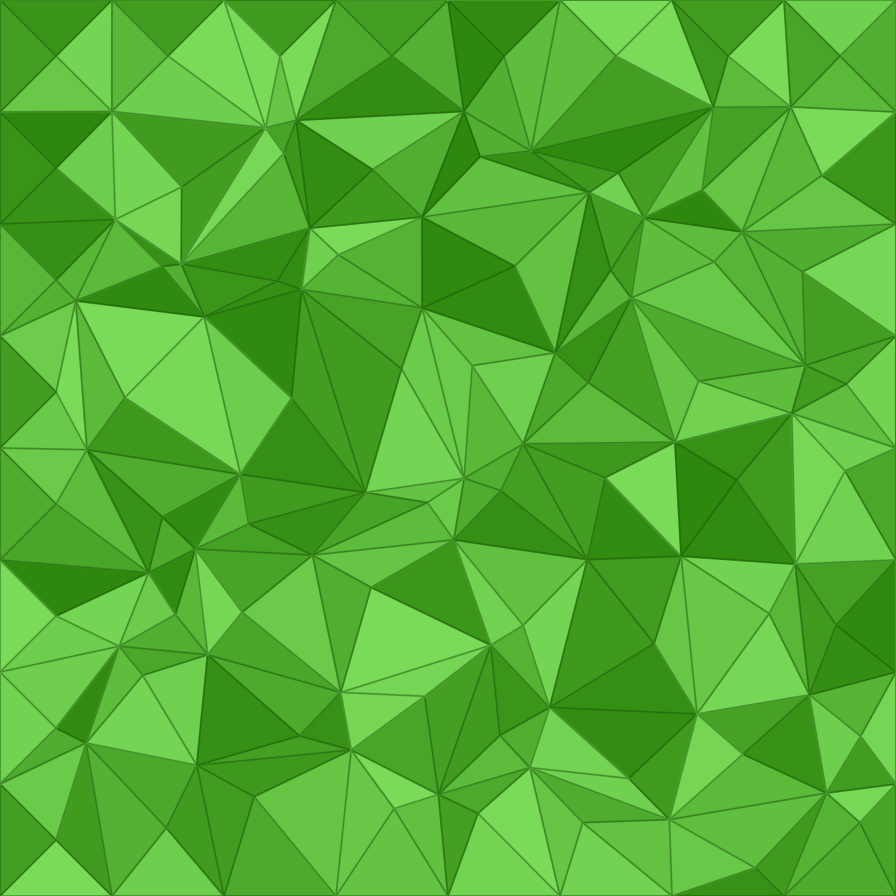
Give the GLSL for this background, as a three.js fragment shader.

```glsl
// Low-poly mosaic of green triangles with hairline dark edges.
// A jittered 8 x 8 lattice gives irregular quads; each is fanned into four
// triangles around an inner hub, and nearby ones are painted in a fixed order.
varying vec2 vUv;

const float CELLS = 8.0;

vec2 hash2(vec2 p) {
  vec3 q = fract(p.xyx * vec3(0.1031, 0.1030, 0.0973));
  q += dot(q, q.yzx + 33.33);
  return fract((q.xx + q.yz) * q.zy);
}

// Lattice point, displaced only inside the canvas
vec2 latticePoint(vec2 id) {
  vec2 inner = step(0.5, id) * step(id, vec2(CELLS - 0.5));
  return id + (hash2(id + 17.0) - 0.5) * 0.84 * inner.x * inner.y;
}

// Hub of a quad; the left column and top row keep theirs centred
vec2 hubPoint(vec2 id) {
  if (id.x < 0.5 || id.y > CELLS - 1.5) return id + 0.5;
  vec2 f = mix(vec2(0.25), vec2(0.75), hash2(id + 71.0));
  vec2 low = mix(latticePoint(id), latticePoint(id + vec2(1.0, 0.0)), f.x);
  vec2 high = mix(latticePoint(id + vec2(0.0, 1.0)), latticePoint(id + 1.0), f.x);
  return mix(low, high, f.y);
}

// Corners in order around the unit cell
vec2 cornerOffset(float k) {
  return vec2(abs(k - 1.5) < 1.0, abs(k - 2.5) < 1.0);
}

float cross2(vec2 a, vec2 b) {
  return a.x * b.y - a.y * b.x;
}

float segmentDistance(vec2 p, vec2 a, vec2 b) {
  vec2 e = b - a;
  return length(p - a - e * clamp(dot(p - a, e) / max(dot(e, e), 1e-6), 0.0, 1.0));
}

// Signed distance to a triangle, positive inside
float triangleDistance(vec2 p, vec2 a, vec2 b, vec2 c) {
  float turn = sign(cross2(b - a, c - a));
  float side = min(min(turn * cross2(b - a, p - a), turn * cross2(c - b, p - b)),
                   turn * cross2(a - c, p - c));
  float d = min(min(segmentDistance(p, a, b), segmentDistance(p, b, c)),
                segmentDistance(p, c, a));
  return side > 0.0 ? d : -d;
}

vec3 greenTone(float t) {
  return mix(vec3(0.18, 0.53, 0.05), vec3(0.48, 0.86, 0.35), min(t * 1.07, 1.0));
}

void main() {
  vec2 p = vUv * CELLS;
  vec2 home = clamp(floor(p), 0.0, CELLS - 1.0);
  vec3 color = greenTone(0.5);

  for (int j = -1; j <= 1; j++) {
    for (int i = -1; i <= 1; i++) {
      vec2 id = home + vec2(float(i), float(j));
      vec2 hub = hubPoint(id);
      for (int n = 0; n < 4; n++) {
        float k = float(n);
        vec2 a = latticePoint(id + cornerOffset(k));
        vec2 b = latticePoint(id + cornerOffset(k + 1.0));
        float d = triangleDistance(p, a, b, hub);

        // Flat facet with a thin translucent outline
        vec3 facet = greenTone(hash2(id * 4.0 + vec2(k * 13.0 + 5.0, k * 7.0 + 131.0)).x);
        float outline = 1.0 - smoothstep(0.0, 0.015, abs(d));
        facet = mix(facet, vec3(0.10, 0.34, 0.03), outline * 0.55);
        color = mix(color, facet, smoothstep(-0.015, 0.0, d));
      }
    }
  }
  gl_FragColor = vec4(color, 1.0);
}
```
